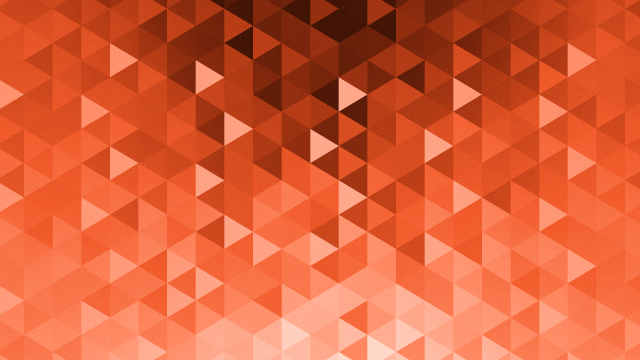
Give the GLSL for this background, as a Shadertoy shader.

```glsl
const vec2 CELL = vec2(0.0795, 0.04768);    // column width, half triangle side
const vec2 GRID_ORIGIN = vec2(0.0667, 0.0241);
const float FOCUS_X = 0.51;                 // axis of strongest contrast
const float EDGE_REACH = 0.46;
const vec2 CENTER_TONE = vec2(0.0, 5.1);    // tone at top, at bottom
const vec2 EDGE_TONE = vec2(2.2, 3.85);
const vec2 TONE_SPREAD = vec2(1.0, 0.35);   // variation at center, at edges
const float FACING_BIAS = 0.3;
const float HIGHLIGHT_TONE = 4.75;
const float GRAIN = 0.018;
const float GRAIN_ROWS = 288.0;
const int SAMPLES = 3;

const vec3 PALETTE[7] = vec3[7](
    vec3(0.26, 0.08, 0.02), vec3(0.52, 0.16, 0.05), vec3(0.75, 0.25, 0.09),
    vec3(0.95, 0.36, 0.17), vec3(1.00, 0.54, 0.39), vec3(1.00, 0.70, 0.60),
    vec3(1.00, 0.85, 0.79));

float hash(vec2 p) {
    vec3 q = fract(vec3(p.xyx) * 0.1031);
    q += dot(q, q.yzx + 33.33);
    return fract((q.x + q.y) * q.z);
}

vec3 toneColor(float tone) {
    tone = clamp(tone, 0.0, 5.999);
    int stop = int(tone);
    return mix(PALETTE[stop], PALETTE[stop + 1], fract(tone));
}

float edgeWeight(float x, float aspect) {
    return smoothstep(0.0, EDGE_REACH, abs(x / aspect - FOCUS_X));
}

// Smooth light field: dark above, pale below, calmer at the sides
float baseTone(vec2 p, float aspect) {
    float center = mix(CENTER_TONE.x, CENTER_TONE.y, p.y);
    float side = mix(EDGE_TONE.x, EDGE_TONE.y, p.y);
    return mix(center, side, edgeWeight(p.x, aspect));
}

// Bright facets step down a diagonal through strips four columns wide
bool isHighlight(float column, float row) {
    float strip = floor(column / 4.0);
    float phase = floor(0.75 * strip + 0.5);
    return mod(column, 4.0) > 1.5 && mod(row - phase + 0.5, 3.0) < 1.0 && row > 2.5;
}

// p is measured from the upper left, in canvas heights
vec3 facetColor(vec2 p, float aspect) {
    vec2 g = (p - GRID_ORIGIN) / CELL;
    float column = floor(g.x);
    float across = g.x - column;

    // Nearest right-facing triangle, else its left-facing neighbour
    float row = column + 2.0 * floor((g.y - column) * 0.5 + 0.5);
    float offset = g.y - row;
    bool facesRight = abs(offset) < 1.0 - across;
    if (!facesRight) row += offset < 0.0 ? -1.0 : 1.0;

    vec2 middle = vec2(column + (facesRight ? 0.333 : 0.667), row);
    middle = middle * CELL + GRID_ORIGIN;
    float edge = edgeWeight(p.x, aspect);

    // Facets are flat near the axis and melt into the gradient at the sides
    float tone = baseTone(mix(middle, p, edge), aspect);
    float variation = 2.0 * hash(vec2(column, row) + 41.0) - 1.0;
    variation += facesRight ? FACING_BIAS : -FACING_BIAS;
    tone += variation * mix(TONE_SPREAD.x, TONE_SPREAD.y, edge);

    if (facesRight && isHighlight(column, row)) {
        tone = mix(max(tone, HIGHLIGHT_TONE), tone, 0.3 * edge);
    }
    return toneColor(tone);
}

void mainImage(out vec4 fragColor, in vec2 fragCoord) {
    float aspect = iResolution.x / iResolution.y;
    vec3 color = vec3(0.0);

    // Supersampling smooths the facet edges
    for (int j = 0; j < SAMPLES; j++) {
        for (int i = 0; i < SAMPLES; i++) {
            vec2 shift = (vec2(i, j) + 0.5) / float(SAMPLES) - 0.5;
            vec2 p = (fragCoord + shift) / iResolution.y;
            color += facetColor(vec2(p.x, 1.0 - p.y), aspect);
        }
    }
    color /= float(SAMPLES * SAMPLES);

    // Fine paper grain
    vec2 grainCell = floor(fragCoord / iResolution.y * GRAIN_ROWS);
    color += GRAIN * (hash(grainCell) - 0.5);
    fragColor = vec4(clamp(color, 0.0, 1.0), 1.0);
}
```
